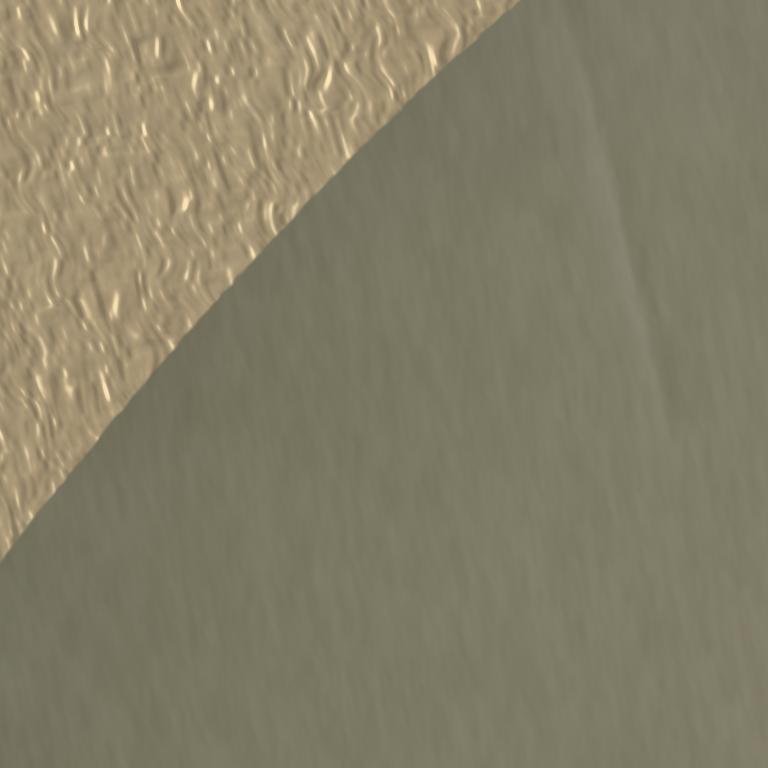
Write a WebGL 2 fragment shader that draws this texture.

```glsl
#version 300 es
precision highp float;
// Embossed plaster lit from one side, with a curved shadow over the lower right.
// A warped noise height field is shaded by its slope; a parabola bounds the
// shadow, where the relief fades to faint upright streaks and one pale crease.
uniform vec2 u_resolution;
out vec4 fragColor;

float hash(vec2 p) {
    vec3 q = fract(vec3(p.xyx) * 0.1031);
    q += dot(q, q.yzx + 33.33);
    return fract((q.x + q.y) * q.z);
}

float noise(vec2 p) {
    vec2 cell = floor(p), f = fract(p);
    vec2 s = f * f * f * (f * (f * 6.0 - 15.0) + 10.0);
    float low = mix(hash(cell), hash(cell + vec2(1, 0)), s.x);
    float high = mix(hash(cell + vec2(0, 1)), hash(cell + vec2(1, 1)), s.x);
    return mix(low, high, s.y);
}

float fbm(vec2 p) {
    float sum = 0.0, amp = 0.5;
    for (int i = 0; i < 4; i++) {
        sum += amp * noise(p);
        p = mat2(0.8, 0.6, -0.6, 0.8) * p * 1.9 + 17.3;
        amp *= 0.5;
    }
    return sum;
}

// Height of the wrinkled plaster: cells taller than wide, leaning left
float plasterHeight(vec2 p) {
    vec2 warp = vec2(noise(p * 24.0), noise(p * 24.0 + 41.0)) - 0.5;
    vec2 q = p + 0.016 * warp;
    q.x += 0.32 * q.y;
    float broad = noise(q * vec2(62.0, 30.0) + 9.0);
    float fine = noise(q * vec2(125.0, 66.0) + 53.0);
    return 0.62 * broad + 0.38 * fine;
}

void main() {
    vec2 uv = gl_FragCoord.xy / u_resolution;
    float pixel = 1.0 / min(u_resolution.x, u_resolution.y);

    // Signed distance to the shadow boundary, positive on the lit side
    float slope = 1.30 - 0.646 * uv.x;
    float boundary = 0.268 + 1.30 * uv.x - 0.323 * uv.x * uv.x;
    float edge = (uv.y - boundary) / sqrt(1.0 + slope * slope);
    edge += 0.003 * (noise(uv * 75.0) - 0.5);
    float lit = smoothstep(-0.0015 - pixel, 0.0015 + pixel, edge);

    // Lit plaster: slope shading with bright ridges
    vec2 toLight = vec2(0.0048, -0.0022);
    float relief = plasterHeight(uv) - plasterHeight(uv + toLight);
    vec3 plaster = mix(vec3(0.625, 0.555, 0.435), vec3(0.655, 0.592, 0.468), fbm(uv * 9.0));
    plaster *= 1.0 + 0.62 * clamp(relief, -0.28, 0.4);
    plaster += vec3(0.19, 0.18, 0.15) * smoothstep(0.10, 0.36, relief);
    plaster += 0.03 * (fbm(uv * vec2(150.0, 90.0)) - 0.5);

    // Shaded plaster: darker to the left, slightly warmer and lighter to the right
    float tone = smoothstep(0.0, 1.0, 0.75 * uv.x + 0.25 * (1.0 - uv.y));
    vec3 shade = mix(vec3(0.448, 0.442, 0.362), vec3(0.502, 0.487, 0.405), tone);
    shade += vec3(0.004, 0.004, 0.010) * smoothstep(0.5, 1.0, uv.y);
    shade -= 0.012 * exp(-abs(edge) * 22.0);
    vec2 lean = vec2(uv.x + 0.16 * uv.y, uv.y);
    float streaks = fbm(lean * vec2(75.0, 17.0)) - 0.47;
    float grain = noise(lean * vec2(150.0, 45.0) + 7.0) - 0.5;
    shade += 0.040 * streaks + 0.010 * grain + 0.022 * (fbm(uv * 6.0) - 0.47);
    shade += 0.016 * clamp(relief, -0.4, 0.4);

    // Pale crease: soft on its left, crisp on its right
    float down = 1.0 - uv.y;
    float across = uv.x - (0.725 + 0.26 * down + 0.004 * sin(9.0 * down));
    float strength = smoothstep(0.68, 0.40, down) * (0.5 + 0.5 * smoothstep(0.0, 0.22, down));
    float left = exp(-abs(across) / 0.022) * step(across, 0.0);
    float right = exp(-across * across / 0.00005) * step(0.0, across);
    shade += vec3(0.032, 0.036, 0.042) * strength * (left + right);
    float groove = (across - 0.022) / 0.016;
    shade -= 0.014 * strength * exp(-groove * groove);

    fragColor = vec4(clamp(mix(shade, plaster, lit), 0.0, 1.0), 1.0);
}
```
